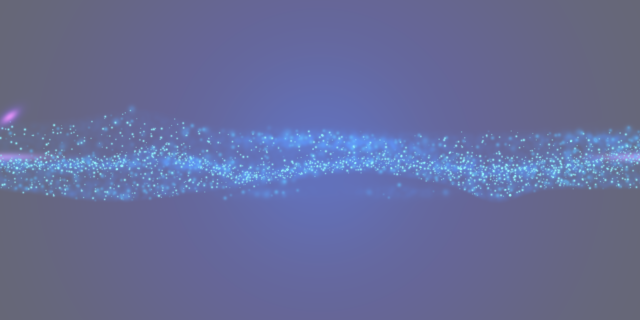
Reproduce this background procedurally as a WebGL 1 fragment shader.

```glsl
precision highp float;
// A wavy band of glowing blue particles across a dusky violet backdrop.
uniform vec2 u_resolution;

float hash(vec2 p) {
  vec3 q = fract(p.xyx * 0.1031);
  q += dot(q, q.yzx + 33.33);
  return fract((q.x + q.y) * q.z);
}

float bump(float x, float center, float width) {
  float d = (x - center) / width;
  return exp(-d * d);
}

vec2 gradient(vec2 cell) {
  float a = 6.2832 * hash(cell);
  return vec2(cos(a), sin(a));
}

float gradientNoise(vec2 p) {
  vec2 i = floor(p), f = fract(p), e = vec2(1.0, 0.0);
  vec2 u = f * f * f * (f * (f * 6.0 - 15.0) + 10.0);
  float low = mix(dot(gradient(i), f), dot(gradient(i + e.xy), f - e.xy), u.x);
  float high = mix(dot(gradient(i + e.yx), f - e.yx), dot(gradient(i + 1.0), f - 1.0), u.x);
  return mix(low, high, u.y);
}

// Height of the dense strand and of the two borders of the cloud
float strandLine(float x) {
  return 0.487 + 0.035 * bump(x, 0.5, 0.1) - 0.038 * bump(x, 0.8, 0.13)
    + 0.01 * bump(x, 1.17, 0.15) - 0.02 * bump(x, 1.55, 0.18) + 0.03 * bump(x, 2.0, 0.15);
}

float topLine(float x) {
  return 0.585 + 0.068 * bump(x, 0.42, 0.2) + 0.03 * bump(x, 0.0, 0.25) - 0.012 * bump(x, 1.2, 0.1);
}

float bottomLine(float x) {
  return 0.415 - 0.04 * bump(x, 0.35, 0.25) + 0.05 * bump(x, 1.12, 0.25) - 0.045 * bump(x, 1.55, 0.1);
}

// Particle likelihoods: x = dense strand, y = cloud body, z = soft haze
vec3 density(vec2 p) {
  float wide = 0.02 + 0.012 * smoothstep(1.25, 1.5, p.x);
  float strand = bump(p.y, strandLine(p.x), wide);
  float top = topLine(p.x), bottom = bottomLine(p.x);
  float body = smoothstep(bottom - 0.012, bottom + 0.012, p.y)
    * (1.0 - smoothstep(top - 0.02, top + 0.015, p.y));
  float lower = 1.0 - smoothstep(0.44, 0.53, p.y);
  body *= 0.35 + 0.4 * lower + 0.3 * bump(p.y, bottom, 0.02);
  float haze = bump(p.y, 0.562, 0.026) * (bump(p.x, 0.98, 0.23) + 0.65 * bump(p.x, 1.9, 0.22))
    + 0.75 * bump(p.y, 0.535, 0.028) * bump(p.x, 1.2, 0.18)
    + 0.7 * bump(p.y, 0.487, 0.02) * bump(p.x, 0.58, 0.15)
    + 0.35 * bump(p.y, 0.4, 0.02) * (bump(p.x, 0.82, 0.12) + bump(p.x, 1.25, 0.14));
  return vec3(strand, body, haze);
}

// Jittered dots on a grid, kept where the weighted density allows
float particles(vec2 p, float scale, float radius, vec3 weights) {
  vec2 cell = floor(p * scale);
  float light = 0.0;
  for (int j = -1; j <= 1; j++) {
    for (int i = -1; i <= 1; i++) {
      vec2 id = cell + vec2(float(i), float(j));
      vec2 center = (id + vec2(hash(id + scale), hash(id + scale + 37.3))) / scale;
      float shine = hash(id + 71.9 + scale);
      float chance = dot(weights, density(center));
      float kept = step(0.02, chance) * step(hash(id + 13.7 + scale), chance);
      float size = max(radius * (0.6 + 0.7 * shine), 0.7 / u_resolution.y);
      float d = length(p - center) / size;
      light += kept * (0.25 + 0.75 * shine) * exp(-d * d);
    }
  }
  return min(light, 1.0);
}

void main() {
  // The canvas spans two units across and one unit up
  vec2 p = gl_FragCoord.xy / u_resolution * vec2(2.0, 1.0);

  // Backdrop: grey corners, violet middle, blue core
  float d = length(p - vec2(1.0, 0.5));
  vec3 color = mix(vec3(0.40, 0.405, 0.465), vec3(0.40, 0.395, 0.58), smoothstep(1.17, 0.42, d));
  color += vec3(-0.015, 0.05, 0.16) * exp(-9.0 * d * d);

  // Blurred light inside the cloud
  vec3 cloud = density(p);
  float mottle = clamp(0.8 + 0.8 * gradientNoise(p * 24.0) + 0.6 * gradientNoise(p * 51.0), 0.0, 1.5);
  float glow = (0.36 * cloud.x + 0.32 * cloud.y + 0.6 * cloud.z) * mottle;
  color = mix(color, vec3(0.37, 0.59, 1.0), min(glow, 0.8));

  // Lavender streaks entering from both sides
  float streak = bump(p.y, 0.509, 0.013) * (bump(p.x, 0.0, 0.13) + bump(p.x, 2.0, 0.12));
  color = mix(color, vec3(0.74, 0.62, 0.98), 0.8 * streak);

  // Particles from far and blurred to near and sharp
  float far = particles(p, 36.0, 0.010, vec3(0.15, 0.3, 0.8));
  float middle = particles(p, 66.0, 0.005, vec3(0.35, 0.45, 0.45));
  float near = particles(p, 118.0, 0.0029, vec3(0.7, 0.3, 0.06));
  color = mix(color, vec3(0.38, 0.68, 1.0), 0.42 * far);
  color = mix(color, vec3(0.40, 0.76, 1.0), 0.6 * middle);
  color = mix(color, vec3(0.57, 0.94, 0.98), 0.95 * near);

  // Slanted magenta flare at the left
  vec2 q = mat2(0.8, -0.6, 0.6, 0.8) * (p - vec2(0.03, 0.635));
  color = mix(color, vec3(0.50, 0.42, 0.92), 0.6 * exp(-dot(q * q, vec2(550.0, 2200.0))));
  color = mix(color, vec3(0.92, 0.58, 0.98), 0.9 * exp(-dot(q * q, vec2(1600.0, 8000.0))));

  gl_FragColor = vec4(color, 1.0);
}
```
